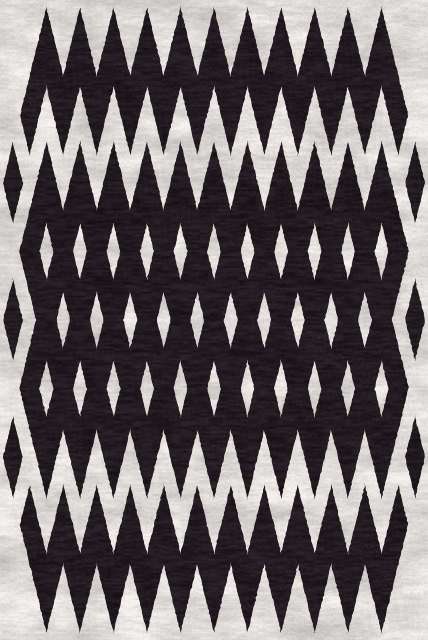
Reproduce this pattern procedurally as a Shadertoy shader.

```glsl
const vec2 CANVAS = vec2(12.77, 19.15);  // size in column pitches
const float SLOPE = 4.08;
const float ROW_PITCH = 2.052;

float hash(vec2 p) {
    return fract(sin(dot(p, vec2(127.1, 311.7))) * 43758.5453);
}

float valueNoise(vec2 p) {
    vec2 cell = floor(p), f = fract(p);
    f = f * f * (3.0 - 2.0 * f);
    float low = mix(hash(cell), hash(cell + vec2(1, 0)), f.x);
    float high = mix(hash(cell + vec2(0, 1)), hash(cell + vec2(1, 1)), f.x);
    return mix(low, high, f.y);
}

float fbm(vec2 p) {
    float sum = 0.0, weight = 0.5;
    for (int i = 0; i < 4; i++) {
        sum += weight * valueNoise(p);
        p = p * 2.03 + 17.3;
        weight *= 0.5;
    }
    return sum / 0.9375;
}

// Offset from the nearest unit column, with columns limited to +-last
float columnOffset(float x, float shift, float last) {
    return x - clamp(round(x - shift) + shift, -last, last);
}

// Signed distance to a rhombus; also bounds a spike from one side
float spike(float x, float y, float tip) {
    return (abs(x) * SLOPE + y - tip) / sqrt(1.0 + SLOPE * SLOPE);
}

// Band of interlocking teeth above and below the centre
float toothedBand(vec2 p) {
    float y = abs(p.y);
    float outer = spike(columnOffset(p.x, 0.0, 5.0), y, 9.35);
    float inner = spike(columnOffset(p.x, 0.5, 5.5), -y, -4.94);
    return max(outer, inner);
}

// Central field with toothed ends and notched sides
float centralField(vec2 p) {
    float y = abs(p.y);
    float ends = spike(columnOffset(p.x, 0.0, 5.0), y, 5.335);
    float sides = spike(p.x, -y, 5.31 * SLOPE);
    return max(ends, sides);
}

// Three staggered rows of small diamonds
float fieldDiamonds(vec2 p) {
    float row = clamp(round(p.y / ROW_PITCH), -1.0, 1.0);
    float stagger = 0.5 * (1.0 - abs(row));
    float x = columnOffset(p.x, stagger, 5.0 - stagger);
    return spike(x, abs(p.y - row * ROW_PITCH), 0.835);
}

float sideDiamonds(vec2 p) {
    float spacing = 2.0 * ROW_PITCH;
    float row = clamp(round(p.y / spacing), -1.0, 1.0);
    return spike(abs(p.x) - 6.0, abs(p.y - row * spacing), 1.21);
}

float rugPattern(vec2 p) {
    float field = max(centralField(p), -fieldDiamonds(p));
    return min(min(toothedBand(p), field), sideDiamonds(p));
}

vec3 lightWool(vec2 p, float thread, float grain) {
    float mottling = fbm(p * vec2(0.8, 1.9) + 31.0);
    float shade = 0.86 + 0.24 * (mottling - 0.5);
    shade += 0.07 * (thread - 0.5) + 0.06 * (grain - 0.5);
    return min(shade, 0.95) * vec3(1.012, 0.995, 0.984);
}

vec3 darkWool(vec2 p, float thread, float grain) {
    float mottling = fbm(p * vec2(0.7, 1.4) + 73.0);
    float shade = 0.113 + 0.03 * (mottling - 0.5);
    shade += 0.065 * (thread - 0.5) + 0.04 * (grain - 0.5);
    return vec3(shade) + vec3(0.021, -0.010, 0.011);
}

void mainImage(out vec4 fragColor, in vec2 fragCoord) {
    vec2 p = (fragCoord / iResolution.xy - 0.5) * CANVAS;
    float pixel = CANVAS.y / iResolution.y;

    // Horizontal threads and fine pile
    float thread = valueNoise(p * vec2(3.5, 17.0));
    float grain = valueNoise(p * vec2(21.0, 25.0) + 9.0);

    // Slightly ragged woven outlines
    float wobble = valueNoise(p * vec2(4.0, 13.0) + 47.0) - 0.5;
    float distanceToEdge = rugPattern(p + vec2(0.03 * wobble, 0.0));
    float lightMask = smoothstep(-0.6 * pixel, 0.6 * pixel, distanceToEdge);

    vec3 color = mix(darkWool(p, thread, grain), lightWool(p, thread, grain), lightMask);
    fragColor = vec4(color, 1.0);
}
```
